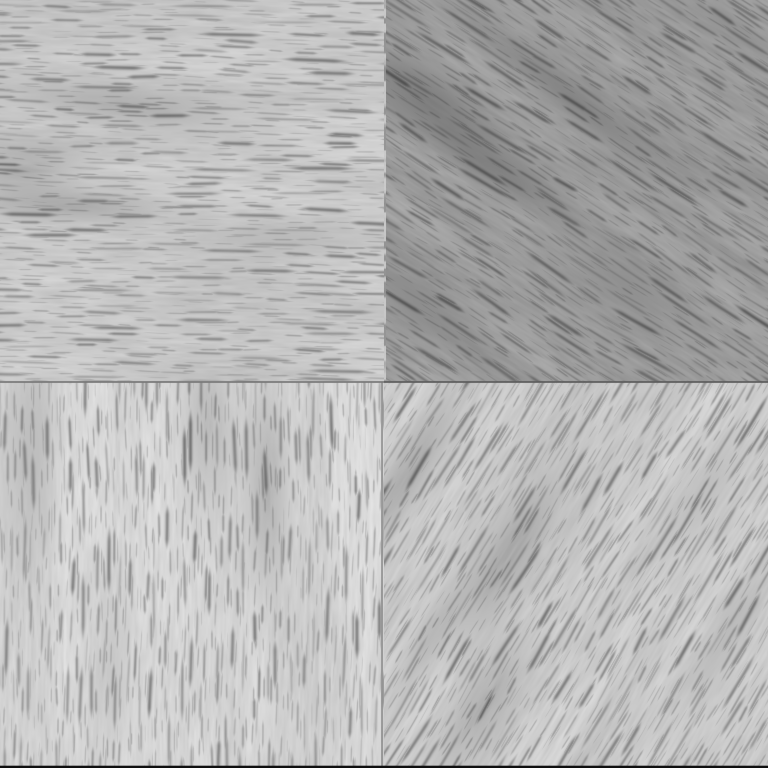
This texture is drawn by a three.js fragment shader. Its source:

```glsl
varying vec2 vUv;

const vec2 SEAM = vec2(0.5, 0.5026);
const float PI = 3.14159;
// Grain angles in degrees and base tones of the four boards
const float ANGLE_TL = -1.5, ANGLE_TR = -33.0, ANGLE_BL = 89.5, ANGLE_BR = 59.0;
const float TONE_TL = 0.785, TONE_TR = 0.615, TONE_BL = 0.835, TONE_BR = 0.79;
const float PORE_DEPTH = 0.36;
const float FIBRE_DEPTH = 0.075;
const float PATCH_DEPTH = 0.21;
const float SEAM_WIDTH = 0.0014;
const float BOTTOM_EDGE = 0.003;

float hash(vec2 p) {
  return fract(sin(dot(p, vec2(12.9898, 78.233))) * 43758.5453);
}

float noise(vec2 p) {
  vec2 i = floor(p), f = fract(p);
  f = f * f * (3.0 - 2.0 * f);
  return mix(mix(hash(i), hash(i + vec2(1.0, 0.0)), f.x),
             mix(hash(i + vec2(0.0, 1.0)), hash(i + 1.0), f.x), f.y);
}

// Coordinates along and across the grain
vec2 toGrain(vec2 p, float degrees) {
  float a = degrees * PI / 180.0;
  vec2 axis = vec2(cos(a), sin(a));
  return vec2(dot(p, axis), dot(p, vec2(-axis.y, axis.x)));
}

// Tapered dark pores, one per cell, in rows shifted at random
float pores(vec2 g, float rows, float cellLength, float seed) {
  float dark = 0.0;
  float y = g.y * rows;
  for (int j = -1; j <= 1; j++) {
    float row = floor(y) + float(j);
    float u = g.x / cellLength + 7.0 * hash(vec2(row, seed));
    vec2 id = vec2(floor(u) + seed * 3.0, row);
    float a = hash(id), b = hash(id + 17.3), c = hash(id + 41.7), d = hash(id + 73.1);
    float dx = (fract(u) - mix(0.37, 0.63, a)) / mix(0.17, 0.36, b);
    float taper = 1.0 - smoothstep(0.45, 1.0, abs(dx));
    float dy = y - row - mix(0.15, 0.85, c) + dx * (a - 0.5) * 0.16;
    dy /= mix(0.1, 0.17, d) * (0.5 + 0.5 * taper);
    dark = max(dark, taper * exp(-dy * dy) * mix(0.3, 1.0, d));
  }
  return dark;
}

// Soft stain stretched along the grain
float stain(vec2 p, vec2 centre, float degrees, vec2 size) {
  vec2 d = toGrain(p - centre, degrees) / size;
  return exp(-dot(d, d));
}

float stains(vec2 p, bool isRight, bool isTop, float angle) {
  if (isTop && !isRight)
    return stain(p, vec2(0.03, 0.78), angle, vec2(0.07, 0.028))
      + 0.8 * stain(p, vec2(0.17, 0.86), angle - 5.0, vec2(0.14, 0.024))
      + 0.7 * stain(p, vec2(0.10, 0.73), angle, vec2(0.11, 0.018))
      + 0.4 * stain(p, vec2(0.37, 0.685), angle, vec2(0.12, 0.025));
  if (isTop)
    return 0.9 * stain(p, vec2(0.55, 0.88), angle, vec2(0.09, 0.034))
      + 0.8 * stain(p, vec2(0.64, 0.785), angle, vec2(0.10, 0.025))
      + 0.8 * stain(p, vec2(0.75, 0.865), angle - 6.0, vec2(0.14, 0.022))
      + 0.6 * stain(p, vec2(0.55, 0.60), angle, vec2(0.10, 0.03))
      + 0.5 * stain(p, vec2(0.82, 0.62), angle, vec2(0.09, 0.03))
      + 0.4 * stain(p, vec2(0.96, 0.96), angle, vec2(0.08, 0.02));
  if (!isRight)
    return 0.8 * stain(p, vec2(0.27, 0.45), angle, vec2(0.11, 0.032))
      + 0.8 * stain(p, vec2(0.35, 0.36), angle, vec2(0.13, 0.026))
      + 0.5 * stain(p, vec2(0.04, 0.42), angle, vec2(0.13, 0.035))
      + 0.4 * stain(p, vec2(0.15, 0.12), angle, vec2(0.10, 0.02));
  return stain(p, vec2(0.66, 0.27), angle, vec2(0.11, 0.028))
    + stain(p, vec2(0.63, 0.08), angle, vec2(0.09, 0.027))
    + 0.8 * stain(p, vec2(0.53, 0.38), angle, vec2(0.11, 0.026))
    + 0.6 * stain(p, vec2(0.56, 0.17), angle, vec2(0.08, 0.02))
    + 0.5 * stain(p, vec2(0.92, 0.36), angle, vec2(0.10, 0.025))
    + 0.4 * stain(p, vec2(0.95, 0.18), angle, vec2(0.12, 0.025));
}

float band(float x, float halfWidth) {
  return 1.0 - smoothstep(halfWidth * 0.4, halfWidth * 1.5, abs(x));
}

void main() {
  vec2 p = vUv;
  bool isRight = p.x > SEAM.x, isTop = p.y > SEAM.y;
  float angle = isTop ? (isRight ? ANGLE_TR : ANGLE_TL) : (isRight ? ANGLE_BR : ANGLE_BL);
  float tone = isTop ? (isRight ? TONE_TR : TONE_TL) : (isRight ? TONE_BR : TONE_BL);
  float seed = (isRight ? 3.0 : 1.0) + (isTop ? 5.0 : 0.0);

  // Gently wavering grain
  vec2 g = toGrain(p, angle) + seed * 0.37;
  g.y += 0.006 * (noise(g * vec2(7.0, 9.0)) - 0.5);

  // Wood tone, fibres and stains
  float fibre = 0.6 * noise(g * vec2(22.0, 240.0)) + 0.4 * noise(g * vec2(60.0, 420.0));
  float broad = noise(g * vec2(4.0, 28.0));
  float patches = stains(p, isRight, isTop, angle);
  float shade = tone + FIBRE_DEPTH * (fibre - 0.5) + 0.06 * (broad - 0.5);
  shade -= PATCH_DEPTH * patches * (0.3 + 0.9 * fibre) * tone;

  // Pores in three scales
  float dark = max(pores(g, 62.0, 0.14, seed), 0.8 * pores(g, 83.0, 0.09, seed + 11.0));
  dark = max(dark, 0.5 * pores(g, 130.0, 0.06, seed + 23.0));
  shade -= PORE_DEPTH * dark * tone * (0.8 + 0.4 * broad);

  // Joints between boards and the bottom edge
  float dash = smoothstep(0.3, 0.6, noise(vec2(p.y * 110.0, 2.0)));
  float upright = band(p.x - (isTop ? 0.5013 : 0.4975), SEAM_WIDTH);
  shade = mix(shade, isTop ? mix(0.58, 0.82, dash) : 0.56, upright * 0.85);
  shade = mix(shade, isRight ? 0.36 : 0.47, 0.85 * band(p.y - SEAM.y, SEAM_WIDTH));
  shade = mix(0.06, shade, smoothstep(BOTTOM_EDGE - 0.001, BOTTOM_EDGE + 0.001, p.y));
  gl_FragColor = vec4(vec3(shade), 1.0);
}
```
